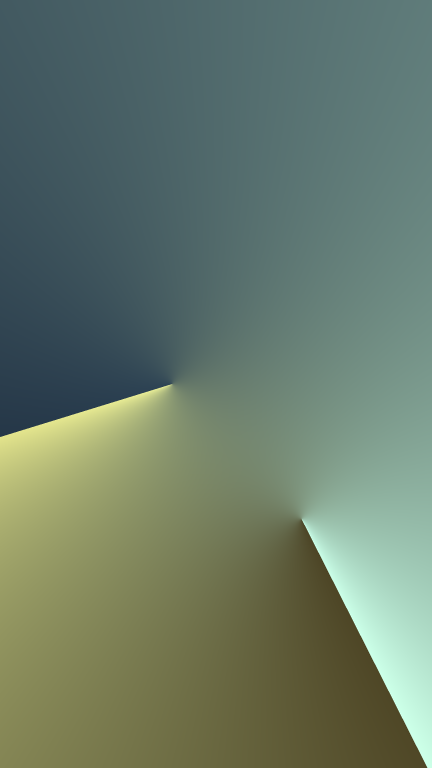
Reproduce this background procedurally as a Shadertoy shader.

```glsl
// Two folded sheets of light: each fold is a ray from a tip, and colour sweeps
// with the angle around that tip, jumping where the sweep meets the ray again.
// Both sweeps are added, with a soft glow along the bright side of each fold.

const float TAU = 6.2831853;
const int SAMPLES = 3;                       // antialiasing grid per axis

// Fold tips, in canvas heights from the bottom centre, and ray directions
const vec2 GOLD_TIP = vec2(-0.057, 0.5);
const vec2 GOLD_RAY = vec2(-172.0, -53.0);
const vec2 MINT_TIP = vec2(0.1115, 0.324);
const vec2 MINT_RAY = vec2(126.0, -249.0);

// Colour at the start of both sweeps, and what each sweep adds or removes
const vec3 BASE_COLOR  = vec3(0.384, 0.588, 0.678);
const vec3 GOLD_LINEAR = vec3(0.235, 0.216, 0.071);
const vec3 GOLD_CURVED = vec3(0.275, 0.255, 0.098);
const vec3 MINT_FADE   = vec3(0.376, 0.588, 0.627);

// Edge glows and their angular widths, in turns
const vec3 GOLD_GLOW = vec3(0.235, 0.208, 0.098);
const vec3 MINT_GLOW = vec3(0.118, 0.141, 0.137);
const float GOLD_WIDTH = 0.055;
const float MINT_WIDTH = 0.05;

// Counterclockwise angle from a ray to an offset, as a 0..1 turn
float turnFrom(vec2 ray, vec2 offset) {
    float crossed = ray.x * offset.y - ray.y * offset.x;
    return fract(atan(crossed, dot(ray, offset)) / TAU);
}

vec3 foldedLight(vec2 p) {
    // Clockwise around the gold fold: shadow at 0, lit edge at 1
    float gold = 1.0 - turnFrom(GOLD_RAY, p - GOLD_TIP);
    // Counterclockwise around the mint fold: lit edge at 0, shadow at 1
    float mint = turnFrom(MINT_RAY, p - MINT_TIP);

    vec3 color = BASE_COLOR;
    color += gold * (GOLD_LINEAR + gold * GOLD_CURVED);
    color -= mint * MINT_FADE;
    color += GOLD_GLOW * exp((gold - 1.0) / GOLD_WIDTH);
    color += MINT_GLOW * exp(-mint / MINT_WIDTH);
    return clamp(color, 0.0, 1.0);
}

void mainImage(out vec4 fragColor, in vec2 fragCoord) {
    // Average a small grid inside the pixel to smooth both folds
    vec3 sum = vec3(0.0);
    for (int y = 0; y < SAMPLES; y++) {
        for (int x = 0; x < SAMPLES; x++) {
            vec2 jitter = (vec2(x, y) + 0.5) / float(SAMPLES) - 0.5;
            vec2 p = fragCoord + jitter - vec2(0.5 * iResolution.x, 0.0);
            sum += foldedLight(p / iResolution.y);
        }
    }
    fragColor = vec4(sum / float(SAMPLES * SAMPLES), 1.0);
}
```
